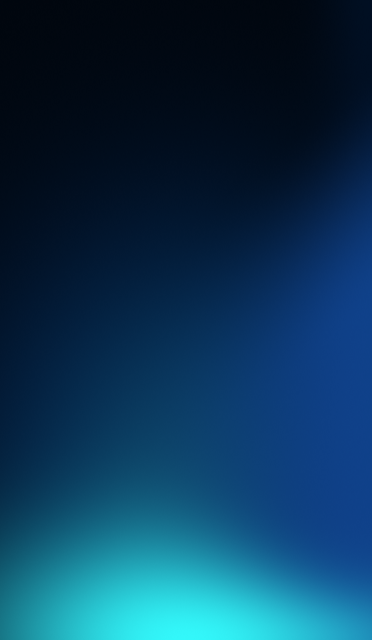
Give the GLSL for this background, as a Shadertoy shader.

```glsl
const vec3 NIGHT = vec3(0.002, 0.022, 0.050);
const vec3 NAVY  = vec3(0.008, 0.140, 0.320);
const vec3 TEAL  = vec3(0.050, 0.265, 0.385);
const vec3 BLUE  = vec3(0.060, 0.255, 0.540);
const vec3 CYAN  = vec3(0.200, 0.970, 0.980);

const vec2 HAZE_CENTER = vec2(0.55, 0.22);
const vec2 HAZE_SIZE   = vec2(0.58, 0.39);
const float BLUE_WIDTH = 0.42;
const float BLUE_SLOPE = 0.50;
const vec2 BLUE_FADE   = vec2(0.52, 0.90);
const float CYAN_X     = 0.50;
const float CYAN_WIDTH = 0.54;
const vec2 CYAN_HEIGHT = vec2(0.165, 0.080);  // left, right
const float RIM_WIDTH  = 0.13;
const float RIM_AMOUNT = 0.30;
const float GRAIN      = 0.004;

float hash(vec2 p) {
    return fract(sin(dot(p, vec2(12.9898, 78.233))) * 43758.5453);
}

// Soft elliptical falloff, 1 at the centre
float glow(vec2 offset, vec2 size) {
    vec2 q = offset / size;
    return exp(-dot(q, q));
}

// Smooth ramp through three colours
vec3 ramp(vec3 a, vec3 b, vec3 c, float t) {
    return mix(mix(a, b, t), mix(b, c, t), t);
}

void mainImage(out vec4 fragColor, in vec2 fragCoord) {
    vec2 uv = fragCoord / iResolution.xy;
    float fromRight = 1.0 - uv.x;

    // Dark sky rising out of a teal haze
    float haze = glow(uv - HAZE_CENTER, HAZE_SIZE);
    vec3 color = ramp(NIGHT, NAVY, TEAL, haze);

    // Faint navy rim along the upper right edge
    float rim = exp(-pow(fromRight / RIM_WIDTH, 2.0));
    color = mix(color, NAVY, RIM_AMOUNT * rim * uv.y);

    // Blue light from the right, cut off by a diagonal fade
    float diagonal = uv.y + BLUE_SLOPE * fromRight;
    float blue = exp(-pow(fromRight / BLUE_WIDTH, 2.0));
    blue *= 1.0 - smoothstep(BLUE_FADE.x, BLUE_FADE.y, diagonal);
    color = mix(color, BLUE, blue);

    // Cyan light at the bottom, thinning towards the right
    float height = mix(CYAN_HEIGHT.x, CYAN_HEIGHT.y, smoothstep(0.3, 1.0, uv.x));
    float cyan = glow(uv - vec2(CYAN_X, 0.0), vec2(CYAN_WIDTH, height));
    color = mix(color, CYAN, cyan);

    // Fine grain hides colour steps
    color += GRAIN * (hash(floor(uv * 512.0)) - 0.5);
    fragColor = vec4(clamp(color, 0.0, 1.0), 1.0);
}
```
